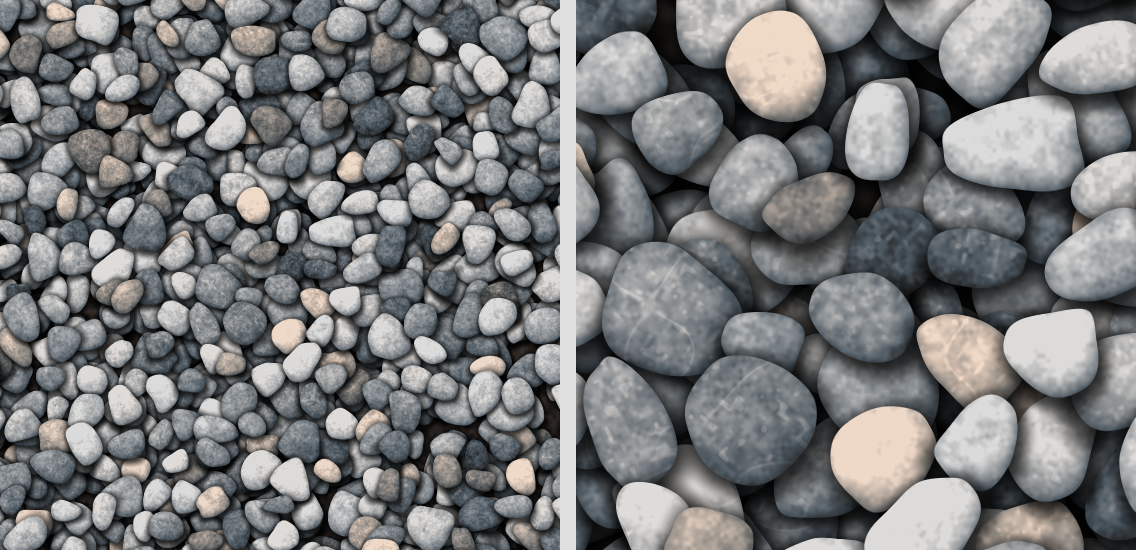
Left: the whole. Right: its middle third, enlarged.
Give the GLSL for this texture, as a Shadertoy shader.

```glsl
#define LAYERS 5
#define CELL 0.065
#define JITTER 0.72
#define LONG_MIN 0.025
#define LONG_MAX 0.043
#define SHADOW_REACH 0.013
#define SHADOW_FLOOR 0.24
#define GRAIN 0.15
#define WARM_SHARE 0.15
#define LIGHT_DIR vec2(-0.45, 0.89)
#define SOIL vec3(0.15, 0.13, 0.12)

vec4 hash4(vec3 p) {
    vec4 h = fract(p.xyzx * vec4(.1031, .1030, .0973, .1099));
    h += dot(h, h.wzxy + 33.33);
    return fract((h.xxyz + h.yzzw) * h.zywx);
}

float noise(vec2 p) {
    vec2 i = floor(p), f = fract(p);
    f = f * f * (3.0 - 2.0 * f);
    float a = hash4(vec3(i, 7.0)).x;
    float b = hash4(vec3(i + vec2(1, 0), 7.0)).x;
    float c = hash4(vec3(i + vec2(0, 1), 7.0)).x;
    float d = hash4(vec3(i + vec2(1, 1), 7.0)).x;
    return mix(mix(a, b, f.x), mix(c, d, f.x), f.y);
}

mat2 turn(float a) {
    float c = cos(a), s = sin(a);
    return mat2(c, s, -s, c);
}

// Slate blue in the mid shadows, neutral in the lights
vec3 slate(float v) {
    float blue = smoothstep(0.1, 0.34, v) * clamp((0.8 - v) / 0.44, 0.0, 1.0);
    return vec3(v) + blue * vec3(-0.042, 0.002, 0.038);
}

// Rounded, tapered and bent pebble: x = radial position, y = distance
vec2 pebble(vec2 p, vec2 radii, vec4 form) {
    float along = clamp(p.x / radii.x, -1.2, 1.2);
    p.y += (form.x - 0.5) * 0.4 * radii.y * along * along;
    p.y *= 1.0 + (form.y - 0.5) * 0.75 * along;
    vec2 q = abs(p / radii) + 1e-4;
    float n = mix(2.0, 2.7, form.z);
    float l = pow(pow(q.x, n) + pow(q.y, n), 1.0 / n);
    l *= 1.0 + 0.2 * (noise(p / radii * 1.4 + form.xy * 90.0 + 20.0) - 0.5);
    return vec2(l, (l - 1.0) * length(q) / length(q / radii));
}

// Stone surface: mottling, fine grain, pale freckles and soft skylight
vec3 surface(vec2 p, float l, float facing, vec4 look, float depth) {
    vec2 s = p + look.xy * 9.0 + 3.0;
    float tone = mix(0.5, 0.94, look.x);
    tone *= look.y < 0.14 ? 0.66 : 1.0;
    tone += 0.16 * (noise(s * 55.0) - 0.5);
    tone += GRAIN * (noise(s * 150.0) - 0.5) + GRAIN * (noise(s * 340.0) - 0.5);
    tone += 0.12 * smoothstep(0.72, 0.9, noise(s * 210.0)) * look.w;
    float vein = abs(noise(s * 24.0) - 0.5);
    tone += 0.09 * (1.0 - smoothstep(0.0, 0.03, vein)) * step(0.72, look.w);

    float edge = min(l, 1.0);
    float light = 0.96 + 0.27 * facing * pow(edge, 1.5) - 0.3 * pow(edge, 5.0);
    vec3 col = slate(clamp(tone * light * depth, 0.04, 0.86));
    float warm = step(1.0 - WARM_SHARE, look.z) + 0.2 * look.w;
    return col * mix(vec3(1), vec3(1.08, 0.99, 0.92), warm);
}

void mainImage(out vec4 fragColor, in vec2 fragCoord) {
    float px = 1.0 / iResolution.y;
    vec2 uv = fragCoord * px;
    vec3 col = SOIL * (0.5 + noise(uv * 120.0));

    // Paint the pile from the lowest layer to the top one
    for (int k = 0; k < LAYERS; k++) {
        float layer = float(k);
        float height = layer / float(LAYERS - 1);
        mat2 frame = turn(layer * 1.9 + 0.4);
        vec2 p = frame * uv + layer * 0.37 + 5.0;
        vec2 home = floor(p / CELL);

        for (int n = 0; n < 9; n++) {
            vec2 id = home + vec2(n % 3, n / 3) - 1.0;
            vec4 place = hash4(vec3(id, layer + 1.0));
            vec4 form = hash4(vec3(id, layer + 21.0));
            vec4 look = hash4(vec3(id, layer + 51.0));
            if (form.w < 0.22) continue;

            vec2 center = (id + 0.5 + JITTER * (place.xy - 0.5)) * CELL;
            float size = mix(LONG_MIN, LONG_MAX, place.z);
            vec2 radii = size * vec2(1.0, mix(0.58, 0.92, fract(form.w * 17.0)));
            mat2 spin = turn(place.w * 6.2832);
            vec2 local = spin * (p - center);
            vec2 shape = pebble(local, radii, form);
            vec2 outward = normalize(local / (radii * radii) + 1e-4);
            float facing = dot(outward, spin * frame * LIGHT_DIR);

            // Contact shadow on the stones beneath, then the stone itself
            float gap = shape.y + 0.004 * facing;
            col *= mix(SHADOW_FLOOR, 1.0, smoothstep(-0.004, SHADOW_REACH, gap));
            float cover = clamp(0.5 - shape.y / px, 0.0, 1.0);
            if (cover > 0.0) {
                vec3 stone = surface(local, shape.x, facing, look, mix(0.82, 1.0, height));
                col = mix(col, stone, cover);
            }
        }
    }
    fragColor = vec4(clamp(col, 0.0, 1.0), 1.0);
}
```
